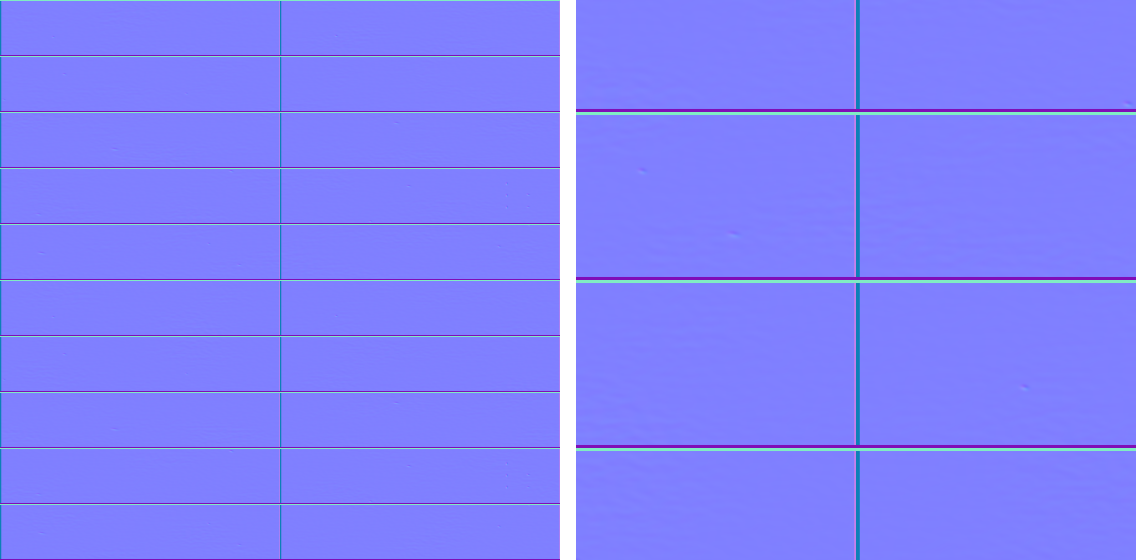
Left, the full canvas; right, a detail of the centre.
Reproduce this texture map procedurally as a Shadertoy shader.

```glsl
const vec2 PLANKS = vec2(2.0, 10.0);
const float BEVEL_WIDTH = 0.0018;
const int DENT_COUNT = 18;

uint mixBits(uint n) {
    n = (n ^ (n >> 16)) * 0x7feb352du;
    n = (n ^ (n >> 15)) * 0x846ca68bu;
    return n ^ (n >> 16);
}

float hash(vec2 cell, uint seed) {
    uvec2 c = uvec2(ivec2(cell));
    return float(mixBits(c.x + mixBits(c.y + mixBits(seed))) >> 8) / 16777216.0;
}

float cornerSlope(vec2 cell, vec2 offset, vec2 period, uint seed) {
    float angle = 6.28318 * hash(mod(cell, period), seed);
    return dot(vec2(cos(angle), sin(angle)), offset);
}

// Gradient noise that wraps after one canvas
float wrapNoise(vec2 uv, vec2 period, uint seed) {
    vec2 p = uv * period;
    vec2 i = floor(p);
    vec2 f = p - i;
    vec2 u = f * f * f * (f * (f * 6.0 - 15.0) + 10.0);
    vec2 e = vec2(1.0, 0.0);
    float low = mix(cornerSlope(i, f, period, seed),
                    cornerSlope(i + e.xy, f - e.xy, period, seed), u.x);
    float high = mix(cornerSlope(i + e.yx, f - e.yx, period, seed),
                     cornerSlope(i + e.xx, f - e.xx, period, seed), u.x);
    return mix(low, high, u.y);
}

float grainHeight(vec2 uv) {
    return 0.6 * wrapNoise(uv, vec2(110.0, 240.0), 1u)
         + 0.5 * wrapNoise(uv, vec2(22.0, 170.0), 2u);
}

// Faint wood grain, stronger in patches and toward the lower plank edge
vec2 grainTilt(vec2 uv, float stepSize) {
    vec2 e = vec2(stepSize, 0.0);
    vec2 slope = vec2(grainHeight(uv + e.xy) - grainHeight(uv - e.xy),
                      grainHeight(uv + e.yx) - grainHeight(uv - e.yx));
    float patches = smoothstep(-0.15, 0.5, wrapNoise(uv, vec2(7.0, 20.0), 3u));
    float lowerEdge = 1.0 - smoothstep(0.0, 0.5, fract(uv.y * PLANKS.y));
    return -slope * (0.018 + 0.05 * patches + 0.015 * lowerEdge);
}

vec2 wrapDelta(vec2 delta, vec2 period) {
    return (fract(delta / period + 0.5) - 0.5) * period;
}

vec2 dentTilt(vec2 delta, vec2 size, float depth) {
    vec2 q = delta / size;
    return -depth * q / size * min(size.x, size.y) * exp(-dot(q, q));
}

// Small chips and nail marks, repeated in both halves of the canvas
vec2 wearTilt(vec2 uv) {
    vec2 period = vec2(1.0, 0.5);
    vec2 tilt = vec2(0.0);
    for (int i = 0; i < DENT_COUNT; i++) {
        vec2 id = vec2(float(i), 0.0);
        vec2 center = vec2(hash(id, 11u), hash(id, 12u)) * period;
        float large = pow(hash(id, 13u), 4.0);
        vec2 size = mix(vec2(0.0022, 0.0014), vec2(0.008, 0.0021), large);
        vec2 delta = wrapDelta(uv - center, period);
        delta.y += 0.15 * delta.x;
        tilt += dentTilt(delta, size, mix(0.25, 0.5, hash(id, 14u)));
    }
    for (int i = 0; i < 3; i++) {
        vec2 center = vec2(0.905, 0.13 + 0.021 * float(i));
        tilt += dentTilt(wrapDelta(uv - center, period), vec2(0.0016, 0.002), 0.5);
    }
    return tilt;
}

vec3 normalColor(vec2 tilt) {
    float facing = sqrt(max(0.0, 1.0 - dot(tilt, tilt)));
    return 0.5 + 0.5 * vec3(tilt, facing);
}

// Share of a pixel covered by the band from low to high
float bandCover(float x, float low, float high, float pixel) {
    return max(0.0, min(x + 0.5 * pixel, high) - max(x - 0.5 * pixel, low)) / pixel;
}

void mainImage(out vec4 fragColor, in vec2 fragCoord) {
    vec2 uv = fragCoord / iResolution.xy;
    vec2 pixel = 1.0 / iResolution.xy;
    vec2 seam = wrapDelta(uv, 1.0 / PLANKS);

    vec3 color = normalColor(grainTilt(uv, 0.001) + wearTilt(uv));

    // Plank ends
    float leftEnd = bandCover(seam.x, 0.0, BEVEL_WIDTH * 1.25, pixel.x);
    float rightEnd = bandCover(seam.x, -BEVEL_WIDTH * 0.6, 0.0, pixel.x);
    color = mix(color, normalColor(vec2(-0.9, 0.0)), leftEnd);
    color = mix(color, normalColor(vec2(0.55, 0.0)), rightEnd);

    // Long plank edges
    float lowerEdge = bandCover(seam.y, 0.0, BEVEL_WIDTH, pixel.y);
    float upperEdge = bandCover(seam.y, -BEVEL_WIDTH, 0.0, pixel.y);
    color = mix(color, normalColor(vec2(0.0, -0.9)), lowerEdge);
    color = mix(color, normalColor(vec2(0.0, 0.85)), upperEdge);

    fragColor = vec4(color, 1.0);
}
```
